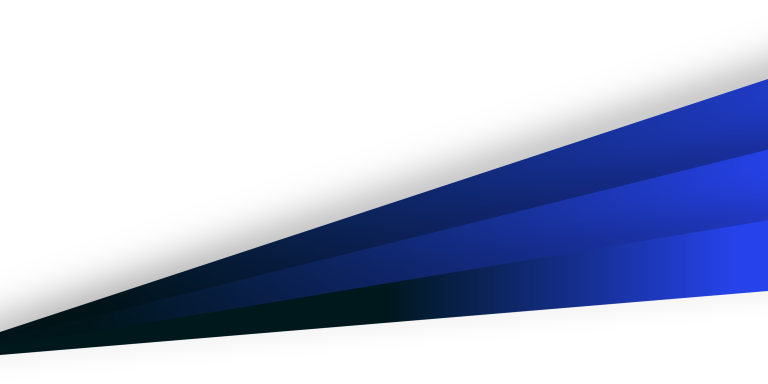
This background is drawn by a Shadertoy shader. Its source:

```glsl
// A fan of three overlapping blue blades widening to the right on white.
// Each blade is a half plane under a straight edge, painted back to front,
// with a soft shadow cast upward onto whatever lies behind it.

#define BLADES 3
#define TOP_EDGE vec2(0.1354, 0.7943)     // heights at left and right
#define BOTTOM_EDGE vec2(0.0755, 0.2422)
#define SHADOW_STRENGTH 0.23
#define SHADOW_REACH 0.078
#define UNDER_STRENGTH 0.035
#define UNDER_REACH 0.04
#define PAPER vec3(1.0)
#define DARK_BLUE vec3(0.0, 0.09, 0.11)
#define BRIGHT_BLUE vec3(0.15, 0.26, 0.92)
#define RAMP_START vec3(0.13, 0.118, 0.50) // one entry per blade
#define RAMP_END vec3(1.19, 1.02, 0.957)

// Bell-shaped falloff, full strength at and behind the edge
float softShadow(float dist, float reach) {
    float d = max(dist, 0.0) / reach;
    return exp(-d * d);
}

// Antialiased coverage of the region below an edge
float coverBelow(float dist, float pixel) {
    return 1.0 - smoothstep(-0.7 * pixel, 0.7 * pixel, dist);
}

void mainImage(out vec4 fragColor, in vec2 fragCoord) {
    vec2 uv = fragCoord / iResolution.xy;
    float pixel = 1.0 / iResolution.y;
    float top = mix(TOP_EDGE.x, TOP_EDGE.y, uv.x);
    float bottom = mix(BOTTOM_EDGE.x, BOTTOM_EDGE.y, uv.x);
    vec3 starts = RAMP_START;
    vec3 ends = RAMP_END;

    // Blades from back to front, each shading the ones above it
    vec3 color = PAPER;
    for (int i = 0; i < BLADES; i++) {
        float edge = mix(top, bottom, float(i) / float(BLADES));
        float thickness = edge - bottom;
        float dist = uv.y - edge;
        float strength = SHADOW_STRENGTH * thickness / (thickness + 0.08);
        color *= 1.0 - strength * softShadow(dist, SHADOW_REACH);

        float ramp = clamp((uv.x - starts[i]) / (ends[i] - starts[i]), 0.0, 1.0);
        vec3 blade = mix(DARK_BLUE, BRIGHT_BLUE, ramp);
        color = mix(color, blade, coverBelow(dist, pixel));
    }

    // Paper below the fan, with a faint shadow
    float below = uv.y - bottom;
    vec3 floorColor = PAPER * (1.0 - UNDER_STRENGTH * softShadow(-below, UNDER_REACH));
    color = mix(color, floorColor, coverBelow(below, pixel));

    fragColor = vec4(color, 1.0);
}
```
